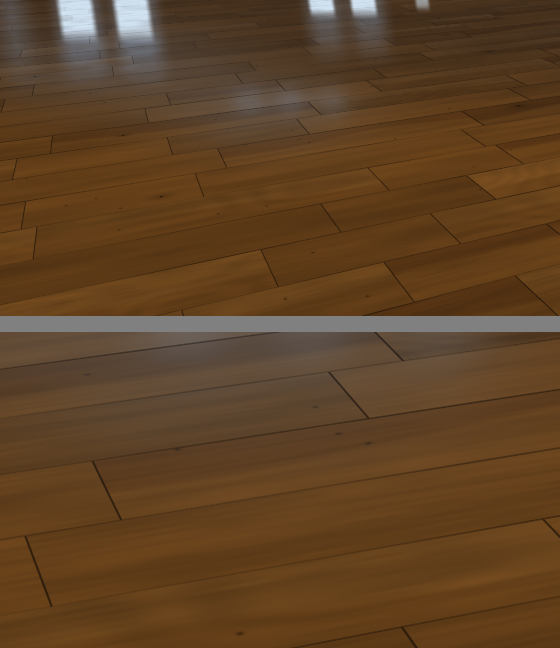
Top: the whole. Bottom: its middle third, enlarged.
Write a Shadertoy shader that draws this texture.

```glsl
// A varnished plank floor seen in perspective, with window light on its far end.
// Each canvas point is projected to floor coordinates (along, across), which give
// the plank, its grain, knots and seams; soft reflections are laid over the wood.

const float HORIZON = 1.417;      // height of the vanishing line
const float VANISH_ALONG = 6.48;  // where the plank edges converge
const float VANISH_ACROSS = 0.255; // where the butt joints converge
const float PLANK_WIDTH = 0.462;
const float PLANK_LENGTH = 0.54;

const vec3 WOOD_NEAR = vec3(0.378, 0.236, 0.090);
const vec3 WOOD_FAR = vec3(0.270, 0.188, 0.112);
const vec3 HAZE = vec3(0.47, 0.52, 0.60);
const vec3 DAYLIGHT = vec3(0.83, 0.90, 0.96);

float hash(vec2 p) {
    return fract(sin(dot(p, vec2(127.1, 311.7))) * 43758.5);
}

float noise(vec2 p) {
    vec2 i = floor(p), f = fract(p);
    f = f * f * (3.0 - 2.0 * f);
    return mix(mix(hash(i), hash(i + vec2(1, 0)), f.x),
               mix(hash(i + vec2(0, 1)), hash(i + vec2(1, 1)), f.x), f.y);
}

// Signed noise streaks, faded out where they are finer than the footprint
float streaks(vec2 q, vec2 freq, float footprint) {
    float fade = 1.0 - smoothstep(0.25, 0.9, freq.y * footprint);
    return fade * (noise(q * freq) - 0.5);
}

float line(float dist, float halfWidth, float pixel) {
    return 1.0 - smoothstep(halfWidth - 0.5 * pixel, halfWidth + 0.8 * pixel, dist);
}

float blob(vec2 p, vec2 centre, vec2 radius) {
    vec2 e = (p - centre) / radius;
    return exp(-dot(e, e));
}

// Upright pane of light that ends softly at its lower edge
float pane(vec2 p, float centre, float halfWidth, float bottom, float soft) {
    float x = abs(p.x - centre - 0.15 * (1.0 - p.y));
    return (1.0 - smoothstep(halfWidth - 0.4 * soft, halfWidth + 0.4 * soft, x))
         * smoothstep(bottom - soft, bottom + soft, p.y);
}

// Position along a row in plank lengths; the stagger changes in the far rows
float rowPosition(float along, float rowId) {
    float stagger = 0.825 + 0.45 * rowId;
    stagger += step(11.5, rowId) * (0.35 + 0.12 * cos(3.14159 * rowId));
    return along / PLANK_LENGTH - stagger;
}

// 1 where the joint is left out, so that two lengths form one long plank
float jointMissing(float joint, float rowId) {
    float phase = mod(joint, 4.0);
    float extra = step(12.5, rowId) * step(0.5, hash(vec2(joint, rowId)));
    return phase > 2.5 ? 1.0 : (abs(phase - 1.0) < 0.5 ? extra : 0.0);
}

vec3 woodColor(vec2 floorPos, vec2 plank, float acrossPlank, float height, float footprint) {
    float tone = hash(plank);
    float kind = hash(plank + 17.3);
    vec2 q = floorPos + vec2(tone * 37.0, kind * 19.0);

    // Fine fibres, broad bands and curved growth rings
    float grain = 0.13 * streaks(q, vec2(4.0, 16.0), footprint)
                + 0.10 * streaks(q, vec2(12.0, 48.0), footprint)
                + 0.16 * streaks(q, vec2(2.0, 5.0), footprint);
    float rings = sin(45.0 * noise(q * vec2(2.2, 3.5)));
    grain += 0.03 * rings * step(0.65, kind) * (1.0 - smoothstep(0.02, 0.08, footprint));

    vec3 wood = mix(WOOD_NEAR, WOOD_FAR, smoothstep(0.50, 0.95, height));
    wood *= 0.93 + 0.15 * tone + grain;

    // Pale sapwood or dark heartwood along one side of some planks
    float border = 0.5 + 0.5 * (noise(q * vec2(1.8, 0.5)) - 0.5);
    float side = smoothstep(border - 0.08, border + 0.08, acrossPlank);
    wood *= mix(vec3(1), vec3(1.08, 1.11, 1.18), side * step(0.65, kind));
    return wood * mix(vec3(1), vec3(0.86, 0.83, 0.82), side * step(kind, 0.25));
}

// Dark knot with a stained surround, in some planks only
float knot(vec2 cell, vec2 plank) {
    vec2 centre = 0.2 + 0.6 * vec2(hash(plank + 3.1), hash(plank + 8.7));
    float size = 0.4 + 0.6 * hash(plank + 5.9);
    float mark = 0.5 * blob(cell, centre, vec2(0.018, 0.05) * size)
               + 0.18 * blob(cell, centre, vec2(0.13, 0.18) * size);
    return mark * step(0.75, hash(plank + 11.4));
}

void mainImage(out vec4 fragColor, in vec2 fragCoord) {
    vec2 p = fragCoord / iResolution.y;
    float pixel = 1.0 / iResolution.y;

    // Project to the floor
    float depth = HORIZON - p.y;
    float along = (p.x - VANISH_ACROSS) / depth;
    float across = (VANISH_ALONG - p.x) / depth;
    float alongScale = depth / sqrt(1.0 + along * along);
    float acrossScale = depth / sqrt(1.0 + across * across);

    // Staggered planks, some of double length
    float row = across / PLANK_WIDTH - 0.145;
    float rowId = floor(row);
    float s = rowPosition(along, rowId);
    vec2 plank = vec2(floor(s) - jointMissing(floor(s), rowId), rowId);
    vec2 cell = vec2(s - plank.x, fract(row));

    vec2 floorPos = vec2(along, across);
    vec3 color = woodColor(floorPos, plank, cell.y, p.y, pixel / acrossScale);
    color *= 1.0 - knot(cell, plank);

    // Scattered specks
    vec2 speckGrid = floorPos * vec2(14.0, 5.0);
    vec2 speckId = floor(speckGrid);
    vec2 speckPos = 0.25 + 0.5 * vec2(hash(speckId), hash(speckId + 4.0));
    color *= 1.0 - 0.4 * step(0.94, hash(speckId + 9.0)) * blob(fract(speckGrid), speckPos, vec2(0.06, 0.05));

    // Window light: bright panes, long dim tails and a hazy second reflection
    float bright = 0.6 * pane(p, 1.335, 0.02, 0.975, 0.02);
    float haze = 0.40 * pane(p, 0.03, 0.04, 0.80, 0.14);
    float columns = 0.0;
    for (int i = 0; i < 2; i++) {
        float k = float(i);
        bright += pane(p, 0.235 + 0.178 * k, 0.053, 0.885, 0.03);
        bright += pane(p, 1.015 + 0.133 * k, 0.038, 0.957, 0.022);
        haze += 0.60 * pane(p, 0.24 + 0.18 * k, 0.065, 0.80, 0.1);
        haze += 0.55 * pane(p, 1.02 + 0.135 * k, 0.05, 0.86, 0.1);
    }
    for (int i = 0; i < 3; i++)
        columns += blob(p, vec2(0.79 + 0.13 * float(i), 0.68), vec2(0.055, 0.05));
    haze += 0.24 * columns + 0.24 * blob(p, vec2(0.82, 0.64), vec2(0.32, 0.13))
          + 0.26 * blob(p, vec2(0.36, 0.78), vec2(0.40, 0.13));
    float sheen = 0.88 + 0.14 * hash(plank + 21.0) + 0.2 * (noise(floorPos * vec2(9.0, 5.0)) - 0.5);
    color = mix(color, HAZE, clamp(haze * sheen, 0.0, 0.75));
    color = mix(color, DAYLIGHT, clamp(bright * sheen, 0.0, 0.97));

    // Seams: faint and broken along the planks, darker at the butt joints
    float edgeDist = abs(fract(row + 0.5) - 0.5) * PLANK_WIDTH * acrossScale;
    float jointDist = abs(fract(s + 0.5) - 0.5) * PLANK_LENGTH * alongScale;
    float wear = 0.08 + 0.42 * noise(vec2(along * 3.0, floor(row + 0.5) * 7.0));
    float edge = line(edgeDist, 0.0008 * depth, pixel) * wear * smoothstep(0.2, 1.0, depth);
    float joint = line(jointDist, 0.0010 * depth, pixel) * 0.5 * smoothstep(0.3, 0.8, depth);
    joint *= 1.0 - jointMissing(floor(s + 0.5), rowId);
    color *= 1.0 - max(edge, joint);

    fragColor = vec4(color, 1.0);
}
```
